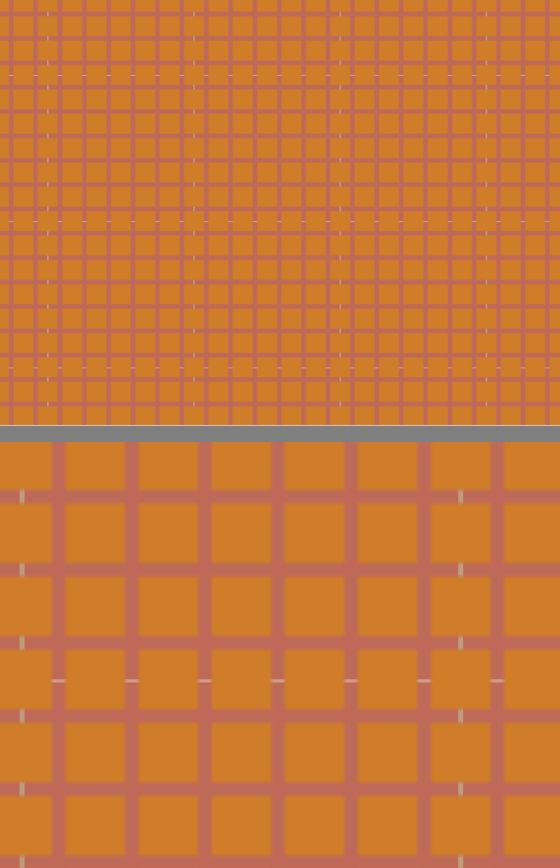
Top: the whole. Bottom: its middle third, enlarged.
A WebGL 2 fragment shader for this pattern:

```glsl
#version 300 es
precision highp float;
// Woven check: orange squares in a rose grid, with pale threads showing on every sixth cell.

uniform vec2 u_resolution;
out vec4 fragColor;

const vec3 ORANGE = vec3(0.81, 0.49, 0.16);
const vec3 ROSE = vec3(0.75, 0.41, 0.35);
const vec3 PALE_WARP = vec3(0.75, 0.61, 0.48);
const vec3 PALE_WEFT = vec3(0.82, 0.62, 0.52);
const vec3 PALE_HEM = vec3(0.86, 0.74, 0.66);

const float CELLS_ACROSS = 22.98;
const vec2 FIRST_LINE = vec2(0.462, 0.575);   // in cells, from the top left
const float LINE_WIDTH = 0.184;
const float LINE_SOFTNESS = 0.062;
const vec2 THREAD_START = vec2(1.5, 2.52);    // in cells, from the first line
const vec2 THREAD_WIDTH = vec2(0.068, 0.044);
const float THREAD_PERIOD = 6.0;
const float HEM_HEIGHT = 0.045;               // in cells, along the bottom

// Distance to the nearest of the lines repeated every period
vec2 repeatDistance(vec2 p, float period) {
  return abs(p - period * round(p / period));
}

// Smooth coverage of a band of the given width
vec2 bandCoverage(vec2 dist, vec2 width, float softness) {
  return clamp((0.5 * width - dist) / softness + 0.5, 0.0, 1.0);
}

void main() {
  // Cell coordinates, with y running down from the top edge
  float pixel = CELLS_ACROSS / u_resolution.x;
  vec2 fromTop = vec2(gl_FragCoord.x, u_resolution.y - gl_FragCoord.y);
  vec2 p = fromTop * pixel - FIRST_LINE;

  // Grid: x holds the upright bars, y the level bars
  float softness = max(pixel, LINE_SOFTNESS);
  vec2 bars = bandCoverage(repeatDistance(p, 1.0), vec2(LINE_WIDTH), softness);
  float grid = 1.0 - (1.0 - bars.x) * (1.0 - bars.y);
  vec3 color = mix(ORANGE, ROSE, grid);

  // Pale threads, seen only where they cross a bar
  vec2 threadDistance = repeatDistance(p - THREAD_START, THREAD_PERIOD);
  vec2 threads = bandCoverage(threadDistance, THREAD_WIDTH, pixel);
  color = mix(color, PALE_WARP, threads.x * bars.y);
  color = mix(color, PALE_WEFT, threads.y * bars.x);

  // Thin pale hem along the bottom edge
  float hem = clamp((HEM_HEIGHT - gl_FragCoord.y * pixel) / pixel + 0.5, 0.0, 1.0);
  color = mix(color, PALE_HEM, hem);

  fragColor = vec4(color, 1.0);
}
```
